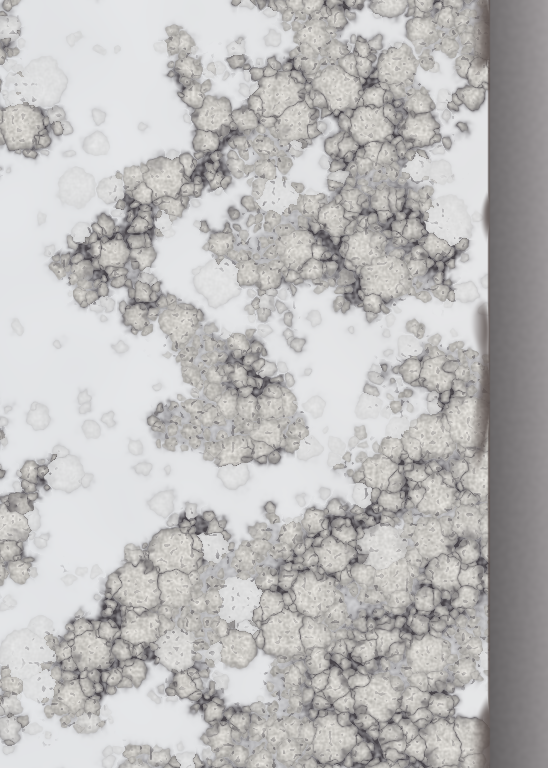
Give the GLSL for this texture, as a WebGL 2 fragment shader.

```glsl
#version 300 es
precision highp float;

uniform vec2 u_resolution;
out vec4 outColor;

// Lengths are fractions of the canvas height
#define PANEL_EDGE 0.638
#define CLUSTER_SCALE 6.0
#define DISC_CELL 0.066
#define DISC_LAYERS 3
#define RIM_WIDTH 0.0026
#define SEAM_WIDTH 0.0022
#define GAP_REACH 0.014
#define WARP 0.0055
#define MOTTLE 0.13
#define FAINT_SHARE 0.06

const vec3 SILVER = vec3(0.895, 0.895, 0.898);
const vec3 BLOOM = vec3(0.825, 0.815, 0.795);
const vec3 INK = vec3(0.285, 0.270, 0.290);

float hash(vec2 cell, int salt) {
    uvec2 q = uvec2(ivec2(cell) + 4096);
    uint n = q.x * 1597334677u ^ q.y * 3812015801u ^ uint(salt) * 2654435769u;
    n = (n ^ (n >> 16)) * 2246822519u;
    n = (n ^ (n >> 13)) * 3266489917u;
    return float((n ^ (n >> 16)) >> 8) / 16777216.0;
}

float cornerRamp(vec2 cell, vec2 offset) {
    float angle = 6.2832 * hash(cell, 7);
    return dot(vec2(cos(angle), sin(angle)), offset);
}

float gradientNoise(vec2 p) {
    vec2 i = floor(p), f = p - i;
    vec2 u = f * f * f * (f * (f * 6.0 - 15.0) + 10.0);
    vec2 e = vec2(1.0, 0.0);
    float low = mix(cornerRamp(i, f), cornerRamp(i + e, f - e), u.x);
    float high = mix(cornerRamp(i + e.yx, f - e.yx), cornerRamp(i + 1.0, f - 1.0), u.x);
    return 1.4 * mix(low, high, u.y);
}

// Positive where the tarnish gathers: mostly to the right and the bottom
float clusterField(vec2 p) {
    vec2 q = p * CLUSTER_SCALE + vec2(3.7, 11.2);
    float n = gradientNoise(q) + 0.55 * gradientNoise(q * 2.2) + 0.3 * gradientNoise(q * 4.9);
    float bias = mix(-0.30, 0.30, smoothstep(0.06, 0.50, p.x));
    return n + bias + 0.38 * (1.0 - smoothstep(0.08, 0.40, p.y));
}

// x: nearest disc distance, y: second nearest, z: strength of the nearest
vec3 discField(vec2 p) {
    vec3 field = vec3(1.0, 1.0, 0.0);
    float size = DISC_CELL;
    for (int layer = 0; layer < DISC_LAYERS; layer++) {
        vec2 home = floor(p / size);
        int salt = 20 + layer * 8;
        for (int k = 0; k < 9; k++) {
            vec2 cell = home + vec2(k % 3 - 1, k / 3 - 1);
            vec2 jitter = vec2(hash(cell, salt), hash(cell, salt + 1));
            vec2 center = (cell + 0.15 + 0.7 * jitter) * size;
            float strength = smoothstep(0.0, 0.12, clusterField(center) + 0.08 * float(layer - 1));
            if (strength < 0.05 && hash(cell, salt + 2) > FAINT_SHARE) continue;
            float radius = size * mix(0.26, 0.54, hash(cell, salt + 3));
            float d = length(p - center) - radius;
            if (d < field.x) field = vec3(d, field.x, max(strength, 0.22));
            else field.y = min(field.y, d);
        }
        size *= 0.5;
    }
    return field;
}

vec3 panelColor(vec2 p) {
    vec2 wobble = vec2(gradientNoise(p * 45.0), gradientNoise(p * 45.0 + 31.0))
                + 0.5 * vec2(gradientNoise(p * 120.0), gradientNoise(p * 120.0 + 57.0));
    vec3 disc = discField(p + WARP * wobble);
    float cluster = clusterField(p);
    float inside = 1.0 - smoothstep(-0.0012, 0.0012, disc.x);
    float fine = gradientNoise(p * 150.0);
    float grit = gradientNoise(p * 260.0 + 9.0);

    // Pale bloom, mottled and shaded towards its rim
    float depth = smoothstep(0.0, 0.013, -disc.x);
    vec3 bloom = BLOOM * mix(0.90, 1.0, depth);
    bloom += MOTTLE * (0.6 * fine + 0.5 * grit + 0.4 * gradientNoise(p * 60.0));
    vec3 silver = SILVER + 0.012 * gradientNoise(p * 9.0) + vec3(-0.006, 0.0, 0.006) * (1.0 - p.x);
    vec3 color = mix(silver, bloom, inside * disc.z);

    // Dark rims, seams between discs and crevices
    float dense = smoothstep(-0.02, 0.25, cluster);
    float calm = mix(0.3, 1.0, smoothstep(-0.30, 0.15, gradientNoise(p * 10.0 + 4.0)));
    float rim = 0.58 * disc.z * exp(-abs(disc.x) / RIM_WIDTH);
    float seam = 0.65 * inside * disc.z * exp(-(disc.y - disc.x) / SEAM_WIDTH);
    float gap = (1.0 - inside) * dense * exp(-max(disc.x, 0.0) / GAP_REACH);
    float ink = max(max(rim, seam), gap) * calm * (1.0 + 0.5 * fine);

    // Scattered specks around and within the clusters
    float speck = smoothstep(0.34, 0.56, fine) * smoothstep(-0.12, 0.15, cluster);
    ink = max(ink, 0.55 * speck * mix(1.0, 0.5, depth));
    return mix(color, INK, clamp(ink, 0.0, 1.0));
}

vec3 wallColor(vec2 p) {
    float across = clamp((p.x - PANEL_EDGE) / 0.077, 0.0, 1.0);
    float shade = mix(0.41, 0.60, across) + 0.05 * (p.y - 0.5);
    return vec3(1.01, 0.985, 0.995) * (shade + 0.012 * gradientNoise(p * 110.0));
}

void main() {
    vec2 p = gl_FragCoord.xy / u_resolution.y;
    float pixel = 1.0 / u_resolution.y;
    vec3 color = panelColor(p);

    // Tarnished border, then the wall beyond
    float border = smoothstep(PANEL_EDGE - 0.004, PANEL_EDGE - 0.001, p.x);
    float stain = smoothstep(0.25, 0.5, gradientNoise(vec2(p.x * 20.0, p.y * 9.0)));
    border = max(border, stain * smoothstep(PANEL_EDGE - 0.03, PANEL_EDGE, p.x));
    color = mix(color, vec3(0.33, 0.29, 0.28), 0.85 * border);
    color = mix(color, wallColor(p), smoothstep(-pixel, pixel, p.x - PANEL_EDGE));
    outColor = vec4(clamp(color, 0.0, 1.0), 1.0);
}
```
